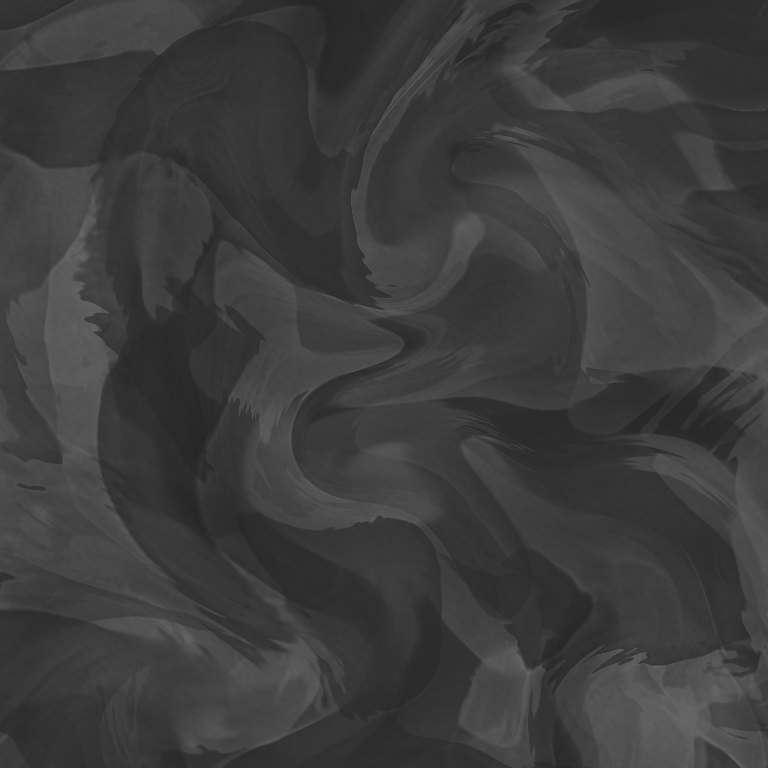
Give the GLSL for this texture, as a Shadertoy shader.

```glsl
// Dark grey swirled paint: overlapping torn translucent patches, lit rims and silky creases.
#define LAYERS 9
#define SWIRLS 9
#define PATCH_SCALE 2.8
#define WARP 0.55
#define EDGE 0.011
#define OPACITY 0.58
#define RIM_LIGHT 0.032
#define STRAND_DEPTH 0.013
#define GRAIN_DEPTH 0.007
#define BASE_TONE 0.232
#define DARK_TONE 0.162
#define LIGHT_TONE 0.315

vec2 hash2(vec2 p) {
    vec3 h = fract(vec3(p.xyx) * vec3(0.1031, 0.1030, 0.0973));
    h += dot(h, h.yzx + 33.33);
    return fract((h.xx + h.yz) * h.zy);
}

mat2 rotation(float angle) {
    float c = cos(angle), s = sin(angle);
    return mat2(c, s, -s, c);
}

float cornerSlope(vec2 cell, vec2 offset) {
    float angle = 6.2832 * hash2(cell).x;
    return dot(vec2(cos(angle), sin(angle)), offset);
}

// Gradient noise, roughly -0.6 to 0.6
float noise(vec2 p) {
    vec2 i = floor(p), f = p - i;
    vec2 u = f * f * f * (f * (f * 6.0 - 15.0) + 10.0);
    vec2 e = vec2(1.0, 0.0);
    return mix(mix(cornerSlope(i, f), cornerSlope(i + e, f - e), u.x),
               mix(cornerSlope(i + e.yx, f - e.yx), cornerSlope(i + 1.0, f - 1.0), u.x), u.y);
}

float fbm(vec2 p) {
    float sum = 0.0, amp = 1.0;
    for (int i = 0; i < 5; i++) {
        sum += amp * noise(p);
        p = rotation(0.6) * p * 2.03 + 17.3;
        amp *= 0.45;
    }
    return sum;
}

vec2 warp(vec2 p, float amount) {
    return p + amount * vec2(noise(p * 1.1 + 31.7), noise(p * 1.1 + 74.2));
}

// Whirls that bend the whole canvas
vec2 swirl(vec2 p) {
    for (int i = 0; i < SWIRLS; i++) {
        vec2 seed = hash2(vec2(float(i) * 7.0 + 3.0, 19.0));
        vec2 center = hash2(vec2(float(i) * 5.0 + 11.0, 47.0));
        vec2 d = p - center;
        float radius = mix(0.10, 0.22, seed.x);
        float turn = (seed.y < 0.5 ? -1.0 : 1.0) * 1.5;
        p = center + rotation(turn * exp(-dot(d, d) / (radius * radius))) * d;
    }
    return p;
}

// Lays one torn patch sheet over the tone below
float paintLayer(float tone, vec2 p, float index) {
    vec2 seed = hash2(vec2(index * 3.0 + 1.0, 8.0));
    vec2 q = rotation(seed.x * 6.2832) * p * PATCH_SCALE * mix(0.8, 1.35, seed.y);
    q = warp(q + seed * 40.0 + 20.0, WARP);
    q.y *= 1.2;

    // Teeth appear only in some stretches of the outline
    float tornZone = smoothstep(0.0, 0.35, noise(q * 1.4 + 9.0));
    float teeth = noise(q * vec2(4.0, 15.0)) + 0.6 * noise(q * vec2(12.0, 34.0));
    float body = noise(q) + 0.22 * noise(q * 2.1 + 5.0) + 0.03 * noise(q * 8.0);
    float d = body - 0.10 + 0.20 * tornZone * teeth;

    bool isDark = mod(index, 2.0) < 0.5;
    float softness = EDGE * (1.0 + 9.0 * smoothstep(0.08, 0.4, noise(q * 1.2 + 60.0)));
    float mask = smoothstep(-softness, softness, d);
    float fade = mix(isDark ? 0.5 : 0.25, 1.0, exp(-max(d, 0.0) * 4.5));
    tone = mix(tone, isDark ? DARK_TONE : LIGHT_TONE, mask * fade * OPACITY);

    // Lit lip outside the outline, faint shade inside it
    float rimZone = smoothstep(-0.1, 0.35, noise(q * 1.7 + 33.0));
    float lip = exp(-abs(d + EDGE) / (EDGE * 1.4)) - 0.5 * exp(-abs(d - EDGE) / (EDGE * 1.8));
    return tone + RIM_LIGHT * rimZone * lip;
}

// Fine strands running along the contours of a bent field
float strands(vec2 p) {
    vec2 q = warp(warp(p * 2.6 + 50.0, 0.9), 0.6);
    float across = noise(q) + 0.3 * noise(q * 1.9 + 12.0);
    float silk = noise(vec2(across * 26.0, q.x * 1.5)) + 0.6 * noise(vec2(across * 60.0, q.y * 2.0));
    float fold = across - 0.12 * noise(q * 2.5 + 4.0);
    float crease = exp(-abs(fold) / 0.012) - 0.7 * exp(-abs(fold + 0.03) / 0.018);
    float zone = smoothstep(-0.15, 0.35, noise(q * 1.3 + 80.0));
    return zone * (silk + 1.8 * crease);
}

// Opens the highlights more than the shadows
float stretchTone(float tone) {
    float t = tone - 0.222;
    return 0.225 + t * (1.27 + 4.0 * t);
}

void mainImage(out vec4 fragColor, in vec2 fragCoord) {
    vec2 uv = fragCoord / iResolution.y;
    vec2 p = swirl(uv);

    float tone = BASE_TONE + 0.07 * fbm(p * 3.0 + 90.0);
    for (int i = 0; i < LAYERS; i++) {
        tone = paintLayer(tone, mix(uv, p, 0.75), float(i));
    }

    // Smoky shading, silk and paper grain
    tone += 0.035 * fbm(warp(p * 4.0 + 120.0, 0.8));
    tone += STRAND_DEPTH * strands(p);
    tone += GRAIN_DEPTH * (noise(uv * 150.0) + noise(rotation(0.7) * uv * vec2(60.0, 190.0)));

    fragColor = vec4(vec3(clamp(stretchTone(tone), 0.14, 0.40)), 1.0);
}
```
